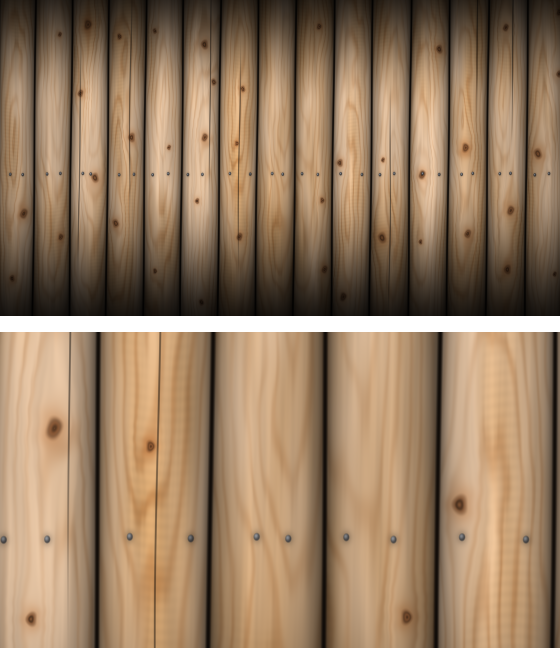
Top: the whole. Bottom: its middle third, enlarged.
This texture is drawn by a Shadertoy shader. Its source:

```glsl
// A fence of fifteen upright round pine logs with knots, cracks and nails, lit across the middle.

float hash(float n) { return fract(sin(n * 127.1 + 3.7) * 4375.85); }

// Layered, domain-bent sines, roughly -1 to 1
float waves(vec2 p, float seed) {
    float sum = 0.0, amp = 0.5;
    for (int i = 0; i < 4; i++) {
        p = mat2(0.8, 0.6, -0.6, 0.8) * p * 1.7 + seed;
        sum += amp * sin(p.x + 1.3 * sin(p.y));
        amp *= 0.6;
    }
    return sum;
}

void mainImage(out vec4 fragColor, in vec2 fragCoord) {
    vec2 p = fragCoord / iResolution.x;
    vec2 uv = fragCoord / iResolution.xy;
    float height = iResolution.y / iResolution.x;
    float px = 1.0 / iResolution.x;

    // Logs lean slightly and widen to the right: seam(i) = 0.0612 + 0.0651 i + 0.000193 i^2
    float x = p.x - 0.006 * (uv.y - 0.5) + 0.0006 * sin(uv.y * 7.0 + p.x * 40.0);
    float s = (sqrt(0.004238 + 0.000772 * (x - 0.0612)) - 0.0651) / 0.000386;
    float id = floor(s) + 2.0;
    float u = fract(s);
    float logWidth = 0.0651 + 0.000386 * s;
    vec2 c = vec2((u - 0.5) * logWidth, p.y);

    // Knots push the grain aside and stain the wood around them
    float bentX = c.x, knotMask = 0.0, knotRing = 0.0, halo = 0.0;
    for (int k = 0; k < 5; k++) {
        float seed = id * 7.3 + float(k) * 1.9;
        if (hash(seed + 0.4) < 0.4) continue;
        vec2 knot = vec2((hash(seed) - 0.5) * 0.046,
                         height * (float(k) + 0.15 + 0.7 * hash(seed + 5.1)) / 5.0);
        float size = mix(0.0025, 0.0068, pow(hash(seed + 8.6), 1.5));
        vec2 e = (c - knot) / size * vec2(1.0, 0.72);
        e.x += 0.15 * sin(e.y * 2.5 + seed);
        float d = length(e);
        bentX -= (c.x - knot.x) * 0.9 * exp(-dot(e * e, vec2(0.12, 0.03)));
        float core = 1.0 - smoothstep(0.35, 1.1 + px / size, d);
        knotMask = max(knotMask, core);
        knotRing += core * sin(d * 9.0 + seed);
        halo += exp(-0.3 * d * d);
    }
    vec2 g = vec2(bentX, c.y);

    // Growth rings cut lengthwise through a wobbly cone make the arched grain
    float apex = height * (0.2 + 0.6 * hash(id + 20.0));
    float wobble = 0.005 * waves(vec2(g.x * 30.0, g.y * 9.0), id);
    float fibre = waves(vec2(g.x * 170.0, g.y * 7.0), id * 2.3);
    float mottle = waves(vec2(g.x * 32.0, g.y * 6.0), id * 4.1);
    float ring = length(vec2(g.x - 0.03 * (hash(id + 31.0) - 0.5) + wobble,
                             0.09 * (g.y - apex) + wobble));
    float grain = pow(0.5 + 0.5 * sin(ring * 900.0 + id + 0.9 * fibre), 2.5);
    float saw = sin(c.y * 1000.0 + 2.0 * sin(c.x * 90.0 + id)) * smoothstep(0.0, 0.8, mottle);

    // Pale to honey wood, differing from log to log
    float honey = 0.1 + 0.5 * hash(id + 42.0) + 0.55 * mottle;
    vec3 col = mix(vec3(0.90, 0.77, 0.64), vec3(0.80, 0.62, 0.42), clamp(honey, 0.0, 1.0));
    col *= 0.94 + 0.10 * hash(id + 57.0);
    col *= 1.0 - vec3(0.10, 0.17, 0.25) * grain * (0.6 + 0.4 * mottle);
    col *= 1.0 + 0.07 * fibre + 0.012 * saw;
    col *= 1.0 - vec3(0.08, 0.19, 0.30) * min(halo, 1.0);
    col = mix(col, vec3(0.38, 0.23, 0.13) * (1.0 + 0.25 * knotRing), 0.85 * knotMask);

    // A fine drying crack runs along some of the logs
    float crackX = 0.035 * (hash(id + 63.0) - 0.5) + 0.0006 * sin(c.y * 19.0 + id);
    float crackY = abs(c.y - height * hash(id + 71.0));
    float crack = 1.0 - smoothstep(0.0001, 0.0004 + px, abs(c.x - crackX));
    crack *= (1.0 - smoothstep(0.08, 0.24, crackY)) * step(0.35, hash(id + 85.0));
    col *= 1.0 - 0.45 * crack;

    // Two grey nails per log, along one line
    for (int k = 0; k < 2; k++) {
        float seed = id * 3.1 + float(k) * 11.0;
        float nailU = 0.12 + 0.42 * float(k) + 0.3 * hash(seed);
        vec2 n = c - vec2((nailU - 0.5) * logWidth, 0.449 * height + 0.003 * (hash(seed + 2.0) - 0.5));
        n.y *= 0.8;
        float d = length(n);
        col *= 1.0 - 0.25 * exp(-d * d / 0.000009);
        vec3 metal = mix(vec3(0.26, 0.26, 0.27), vec3(0.55, 0.57, 0.60),
                         1.0 - smoothstep(0.0, 0.0020, length(n - vec2(-0.0004, 0.0005))));
        col = mix(col, metal, 0.9 - 0.9 * smoothstep(0.0012, 0.0017 + px, d));
    }

    // Round shading, then the narrow dark gap between logs
    float side = 2.0 * u - 1.0;
    col *= pow(max(1.0 - side * side, 0.0), 0.36) * (1.0 - 0.07 * side);
    float edge = (0.5 - abs(u - 0.5)) * logWidth;
    col = mix(vec3(0.07, 0.05, 0.035), col, smoothstep(0.0, 0.0019 + 0.5 * px, edge));

    // Light falls off to the top, the bottom and a little to the sides
    float light = smoothstep(-0.08, 0.44, uv.y) * (1.0 - smoothstep(0.65, 1.12, uv.y));
    light *= 1.0 - 0.25 * pow(abs(2.0 * uv.x - 1.0), 4.0);
    fragColor = vec4(clamp(col * (0.06 + 0.95 * light), 0.0, 1.0), 1.0);
}
```
